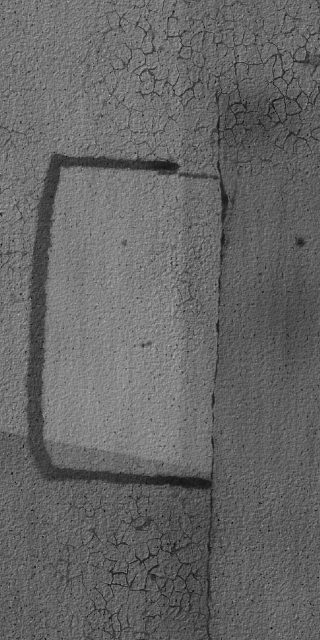
A Shadertoy shader for this texture:

```glsl
vec2 hash2(vec2 cell) {
    vec3 q = fract(cell.xyx * vec3(0.1031, 0.1030, 0.0973));
    q += dot(q, q.yzx + 33.33);
    return fract((q.xx + q.yz) * q.zy);
}
float gradientNoise(vec2 p) {
    vec2 i = floor(p), f = fract(p), e = vec2(0.0, 1.0);
    vec2 u = f * f * f * (f * (f * 6.0 - 15.0) + 10.0);
    float a = dot(hash2(i) * 2.0 - 1.0, f);
    float b = dot(hash2(i + e.yx) * 2.0 - 1.0, f - e.yx);
    float c = dot(hash2(i + e) * 2.0 - 1.0, f - e);
    float d = dot(hash2(i + 1.0) * 2.0 - 1.0, f - 1.0);
    return mix(mix(a, b, u.x), mix(c, d, u.x), u.y);
}
float fbm(vec2 p) {
    float sum = 0.0, amp = 0.6;
    for (int i = 0; i < 4; i++) {
        sum += amp * gradientNoise(p);
        p = mat2(1.6, 1.2, -1.2, 1.6) * p + 7.3;
        amp *= 0.55;
    }
    return sum;
}
// Slope of the surface towards the light
float relief(vec2 q) {
    return gradientNoise(q) - gradientNoise(q + vec2(0.5, -0.45));
}
float segment(vec2 p, vec2 a, vec2 b) {
    vec2 ab = b - a;
    return length(p - a - ab * clamp(dot(p - a, ab) / dot(ab, ab), 0.0, 1.0));
}
float polyline(vec2 p, vec2 pts[9]) {
    float d = 9.0;
    for (int i = 0; i < 8; i++) d = min(d, segment(p, pts[i], pts[i + 1]));
    return d;
}
// Gap between the two nearest cells; zero along the borders
float cellBorder(vec2 p) {
    float near = 9.0, next = 9.0;
    for (int i = 0; i < 9; i++) {
        vec2 c = floor(p) + vec2(i % 3 - 1, i / 3 - 1);
        float d = length(c + hash2(c) - p);
        next = min(next, max(near, d));
        near = min(near, d);
    }
    return next - near;
}
float glow(vec2 p, vec2 centre, vec2 size) {
    vec2 q = (p - centre) / size;
    return exp(-dot(q, q));
}
float fill(float d, float soft) { return 1.0 - smoothstep(-soft, soft, d); }

void mainImage(out vec4 fragColor, in vec2 fragCoord) {
    vec2 p = fragCoord / iResolution.x;
    float aa = 0.7 / iResolution.x;
    vec2 wobble = vec2(fbm(p * 14.0), fbm(p * 14.0 + 31.0));
    vec2 w = p + wobble * 0.012;
    float ragged = fbm(p * 45.0);
    vec2 tarPath[9] = vec2[9](vec2(0.54, 1.48), vec2(0.18, 1.498), vec2(0.146, 1.36),
        vec2(0.124, 1.17), vec2(0.115, 0.94), vec2(0.108, 0.76), vec2(0.114, 0.6),
        vec2(0.155, 0.522), vec2(0.645, 0.488));
    vec2 seamPath[9] = vec2[9](vec2(0.68, 1.715), vec2(0.682, 1.48), vec2(0.703, 1.375),
        vec2(0.693, 1.19), vec2(0.682, 0.984), vec2(0.667, 0.7), vec2(0.661, 0.44),
        vec2(0.648, 0.2), vec2(0.656, -0.02));
    // Broad tones of the slabs
    float right = smoothstep(-0.006, 0.006, w.x - 0.656 - 0.038 * smoothstep(0.1, 1.3, p.y));
    float band = smoothstep(0.555, 0.585, p.x);
    float patchArea = smoothstep(0.11, 0.15, p.x) * smoothstep(0.51, 0.53, p.y)
        * (1.0 - smoothstep(1.45, 1.5, p.y));
    float tone = 0.465 - 0.055 * band;
    tone += patchArea * (1.0 - right) * (0.03 + 0.03 * glow(p, vec2(0.38, 0.76), vec2(0.3)));
    tone -= 0.085 * fill(p.y + 0.19 * p.x - 0.654, 0.005) * (1.0 - 0.55 * band);
    tone = mix(tone, 0.375, right * (1.0 - smoothstep(1.68, 1.74, p.y)));
    tone -= 0.07 * right * glow(w, vec2(0.78, 1.62), vec2(0.2, 0.11));
    tone -= 0.07 * glow(p, vec2(0.9, 1.03), vec2(0.13, 0.16));
    tone -= 0.07 * (1.0 - right) * glow(p, vec2(0.55, 0.2), vec2(0.09, 0.32));
    tone -= 0.03 * glow(p, vec2(0.6, 1.1), vec2(0.06, 0.2));
    tone += 0.06 * fbm(p * vec2(7.0, 4.0)) + 0.04 * gradientNoise(p * vec2(45.0, 4.0));
    // Fine crazing in broken threads
    float zone = glow(p, vec2(0.47, 1.8), vec2(0.2, 0.34)) + glow(p, vec2(0.9, 1.75), vec2(0.24, 0.3))
        + glow(p, vec2(0.42, 0.2), vec2(0.26, 0.3)) + 0.8 * glow(p, vec2(0.03, 1.4), vec2(0.1, 0.4))
        + 0.6 * glow(p, vec2(0.58, 1.13), vec2(0.08, 0.22));
    float broken = smoothstep(-0.28, 0.12, fbm(p * 13.0 + 4.0));
    vec2 crackPos = (p + wobble * 0.03 + ragged * 0.004) * vec2(27.0, 20.0);
    float crazing = fill(cellBorder(crackPos) - 0.03 - 0.05 * broken, 0.07);
    float lip = fill(cellBorder(crackPos + vec2(0.14, -0.12)) - 0.05, 0.07);
    tone += min(zone, 1.0) * broken * (0.07 * lip - 0.25 * crazing);
    // Tar outline, worn and streaked
    float halfWidth = mix(0.023, 0.015, smoothstep(0.13, 0.24, p.x)) + 0.014 * ragged;
    float tar = polyline(w, tarPath) - halfWidth;
    float tail = segment(w, vec2(0.5, 1.462), vec2(0.68, 1.444)) - 0.006 - 0.014 * ragged;
    float dried = 0.2 + 0.05 * fill(p.x - 0.16, 0.03) + 0.1 * ragged;
    dried -= 0.11 * (glow(p, vec2(0.52, 1.48), vec2(0.06, 0.03)) + glow(p, vec2(0.57, 0.495), vec2(0.12, 0.04)));
    tone -= 0.07 * fill(tar - 0.006, 0.012);
    tone = mix(tone, dried, 0.9 * fill(tar, 0.002 + aa));
    tone = mix(tone, 0.19, 0.8 * fill(tail, 0.003 + aa));
    // Thin seam, opening and closing along its length
    vec2 jag = p + wobble * 0.014 + vec2(0.006 * ragged, 0.0);
    float seam = polyline(jag, seamPath);
    float gape = smoothstep(-0.25, 0.25, gradientNoise(vec2(3.0, p.y * 22.0)));
    float opening = 0.0008 + 0.0025 * gape + 0.009 * glow(p, vec2(0.705, 1.37), vec2(0.03, 0.05));
    tone -= 0.06 * exp(-seam * 60.0);
    tone += 0.08 * gape * fill(polyline(jag + vec2(0.008, 0.0), seamPath) - 0.001, 0.002 + aa);
    tone = mix(tone, 0.09, (0.55 + 0.35 * gape) * fill(seam - opening, 0.001 + aa));
    float branch = segment(jag, vec2(0.745, 1.46), vec2(0.7, 1.2));
    tone -= 0.17 * broken * fill(branch - 0.004 - 0.01 * ragged, 0.003 + aa);
    // Embossed grit, dark pits and pale grains
    float rough = 0.85 + 0.5 * glow(p, vec2(0.56, 1.12), vec2(0.13, 0.25)) + 0.25 * (1.0 - patchArea);
    float grit = 0.13 * relief(p * 165.0) + 0.09 * relief(p * 85.0 + 3.0);
    grit -= 0.2 * smoothstep(0.27, 0.5, gradientNoise(p * vec2(115.0, 95.0)));
    grit += 0.16 * smoothstep(0.35, 0.55, gradientNoise(p * 130.0 + 50.0));
    tone += rough * grit * smoothstep(0.0, 0.4, tone);
    // Isolated stains
    float stains = glow(w, vec2(0.938, 1.242), vec2(0.014)) + glow(w, vec2(0.39, 1.237), vec2(0.007))
        + glow(w, vec2(0.447, 0.921), vec2(0.007)) + glow(w, vec2(0.464, 0.927), vec2(0.007));
    fragColor = vec4(vec3(clamp(tone - 0.25 * stains, 0.04, 0.8)), 1.0);
}
```
